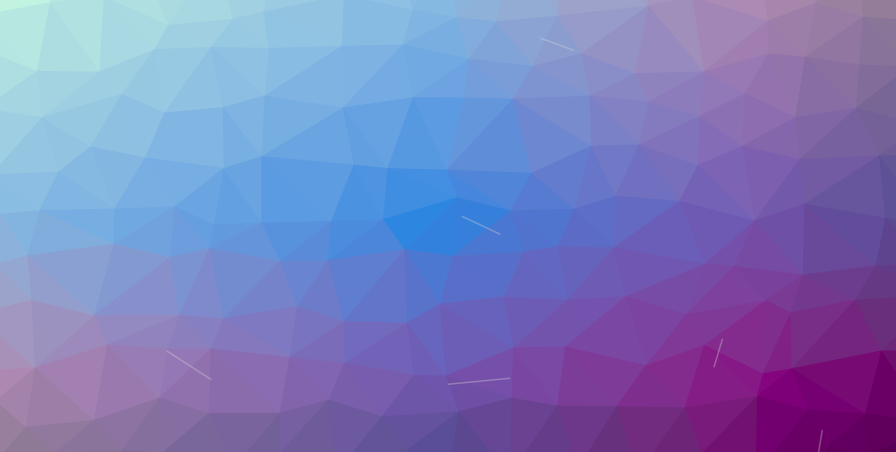
Write a Shadertoy shader that draws this background.

```glsl
const vec2 cellSize = vec2(0.13, 0.111);
const vec2 gridOffset = vec2(0.76, 0.83);
const mat3 rgbToXyz = mat3(0.412, 0.213, 0.019, 0.358, 0.715, 0.119, 0.180, 0.072, 0.950);

vec2 hash2(vec2 p) {
    vec2 k = vec2(dot(p, vec2(127.1, 311.7)), dot(p, vec2(269.5, 183.3)));
    return fract(sin(k) * 43758.5453);
}

// Cube-root XYZ space, where mixing is perceptually even
vec3 toPerceptual(vec3 rgb) {
    return pow(rgbToXyz * pow(rgb, vec3(2.2)), vec3(1.0 / 3.0));
}

vec3 toRgb(vec3 c) {
    return pow(max(inverse(rgbToXyz) * (c * c * c), 0.0), vec3(1.0 / 2.2));
}

// Mint, blue, magenta, dark plum
vec3 palette(float t) {
    vec3 c = toPerceptual(vec3(0.76, 0.95, 0.88));
    c = mix(c, toPerceptual(vec3(0.13, 0.52, 0.88)), clamp(t / 0.49, 0.0, 1.0));
    c = mix(c, toPerceptual(vec3(0.53, 0.0, 0.51)), clamp((t - 0.49) / 0.35, 0.0, 1.0));
    return mix(c, toPerceptual(vec3(0.34, 0.0, 0.33)), clamp((t - 0.84) / 0.16, 0.0, 1.0));
}

// The same palette runs rightward and downward, blended equally
vec3 fieldColor(vec2 p, float aspect) {
    return toRgb(0.5 * (palette(p.x / aspect) + palette(1.0 - p.y)));
}

vec2 vertex(vec2 id) {
    return (id + gridOffset + 0.65 * (hash2(id) - 0.5)) * cellSize;
}

float edgeDistance(vec2 p, vec2 a, vec2 b) {
    vec2 e = normalize(b - a);
    return e.x * (p.y - a.y) - e.y * (p.x - a.x);
}

// Adds one flat facet, weighted by its smooth coverage
void addFacet(inout vec4 sum, vec2 p, vec2 a, vec2 b, vec2 c, float pixel, float aspect) {
    float side = sign(edgeDistance(c, a, b));
    float d = side * edgeDistance(p, a, b);
    d = min(d, side * edgeDistance(p, b, c));
    d = min(d, side * edgeDistance(p, c, a));
    float cover = clamp(0.5 + d / pixel, 0.0, 1.0);
    if (cover > 0.0) sum += cover * vec4(fieldColor((a + b + c) / 3.0, aspect), 1.0);
}

float segmentDistance(vec2 p, vec2 a, vec2 b) {
    vec2 e = b - a;
    return length(p - a - e * clamp(dot(p - a, e) / dot(e, e), 0.0, 1.0));
}

void mainImage(out vec4 fragColor, in vec2 fragCoord) {
    vec2 p = fragCoord / iResolution.y;
    float aspect = iResolution.x / iResolution.y;
    float pixel = 1.0 / iResolution.y;

    // Jittered grid, each quad split along its shorter diagonal
    vec2 home = floor(p / cellSize - gridOffset);
    vec4 sum = vec4(0.0);
    for (int j = -1; j <= 1; j++) {
        for (int i = -1; i <= 1; i++) {
            vec2 id = home + vec2(i, j);
            vec2 a = vertex(id);
            vec2 b = vertex(id + vec2(1.0, 0.0));
            vec2 c = vertex(id + vec2(1.0, 1.0));
            vec2 d = vertex(id + vec2(0.0, 1.0));
            if (distance(a, c) < distance(b, d)) {
                addFacet(sum, p, a, b, c, pixel, aspect);
                addFacet(sum, p, a, c, d, pixel, aspect);
            } else {
                addFacet(sum, p, a, b, d, pixel, aspect);
                addFacet(sum, p, b, c, d, pixel, aspect);
            }
        }
    }
    vec3 color = sum.a > 0.0 ? sum.rgb / sum.a : fieldColor(p, aspect);

    // Faint pale hairlines
    vec4 hairlines[6] = vec4[6](
        vec4(1.197, 0.915, 1.269, 0.889), vec4(1.023, 0.521, 1.106, 0.482),
        vec4(0.370, 0.223, 0.466, 0.161), vec4(0.992, 0.150, 1.127, 0.163),
        vec4(1.598, 0.249, 1.580, 0.189), vec4(1.819, 0.047, 1.811, 0.0));
    for (int i = 0; i < 6; i++) {
        float d = segmentDistance(p, hairlines[i].xy, hairlines[i].zw);
        color = mix(color, vec3(0.85), 0.35 * (1.0 - smoothstep(0.0, 0.001 + pixel, d)));
    }

    fragColor = vec4(color, 1.0);
}
```
